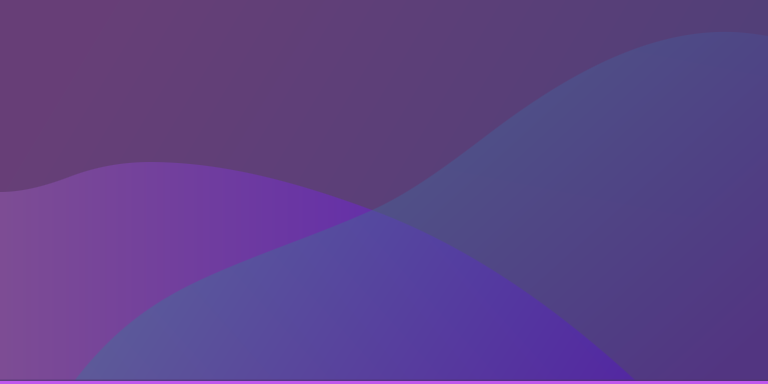
Reproduce this background procedurally as a Shadertoy shader.

```glsl
// Two translucent waves crossing over a dusky plum gradient, with a bright bottom strip.

// Canvas units: x runs 0..2, y runs 0..1 from the lower left.
const vec2 CANVAS = vec2(2.0, 1.0);

const vec3 SKY_LEFT     = vec3(0.405, 0.245, 0.468);
const vec3 SKY_RIGHT    = vec3(0.315, 0.248, 0.470);
const vec3 VIOLET_LEFT  = vec3(0.490, 0.300, 0.580);
const vec3 VIOLET_RIGHT = vec3(0.330, 0.110, 0.710);
const vec3 BLUE_NEAR    = vec3(0.260, 0.420, 0.600);
const vec3 BLUE_FAR     = vec3(0.330, 0.170, 0.545);
const vec3 STRIP_COLOR  = vec3(0.750, 0.340, 0.930);
const vec3 SEAM_COLOR   = vec3(0.300, 0.200, 0.420);

const float VIOLET_WIDTH = 1.654;
const float BLUE_OPACITY = 0.5;
const float SEAM_OPACITY = 0.6;
const float STRIP_TOP = 0.0078;
const float SEAM_TOP  = 0.0117;

// Wave knots: x, height, slope.
const vec3 VIOLET_WAVE[5] = vec3[5](
    vec3(0.000, 0.500,  0.00),
    vec3(0.182, 0.540,  0.38),
    vec3(0.390, 0.578,  0.00),
    vec3(0.969, 0.453, -0.37),
    vec3(1.654, 0.010, -0.92));
const vec3 BLUE_WAVE[6] = vec3[6](
    vec3(0.195, 0.010,  1.30),
    vec3(0.573, 0.294,  0.43),
    vec3(0.969, 0.453,  0.45),
    vec3(1.276, 0.654,  0.76),
    vec3(1.888, 0.917,  0.00),
    vec3(2.000, 0.906, -0.18));

// Cubic Hermite height between two knots.
float hermite(float x, vec3 a, vec3 b) {
    float span = b.x - a.x;
    float t = (x - a.x) / span;
    float u = 1.0 - t;
    return mix(a.y, b.y, t * t * (3.0 - 2.0 * t))
         + span * t * u * (u * a.z - t * b.z);
}

// Straight continuation past an end knot.
float extend(float x, vec3 knot) {
    return knot.y + knot.z * (x - knot.x);
}

float violetHeight(float x) {
    float height = extend(x, VIOLET_WAVE[4]);
    for (int i = 0; i < 4; i++) {
        vec3 a = VIOLET_WAVE[i], b = VIOLET_WAVE[i + 1];
        if (x >= a.x && x < b.x) height = hermite(x, a, b);
    }
    return height;
}

float blueHeight(float x) {
    float height = extend(x, BLUE_WAVE[x < BLUE_WAVE[0].x ? 0 : 5]);
    for (int i = 0; i < 5; i++) {
        vec3 a = BLUE_WAVE[i], b = BLUE_WAVE[i + 1];
        if (x >= a.x && x < b.x) height = hermite(x, a, b);
    }
    return height;
}

// Antialiased coverage, full where depth is positive.
float coverage(float depth) {
    return clamp(0.5 + depth / max(fwidth(depth), 1e-5), 0.0, 1.0);
}

void mainImage(out vec4 fragColor, in vec2 fragCoord) {
    vec2 p = fragCoord / iResolution.xy * CANVAS;
    float drop = 1.0 - p.y;

    // Diagonal backdrop
    float skyT = clamp((p.x + 0.6 * drop - 0.25) / 1.9, 0.0, 1.0);
    vec3 color = mix(SKY_LEFT, SKY_RIGHT, skyT);

    // Opaque violet wave, shaded from left to right
    vec3 violet = mix(VIOLET_LEFT, VIOLET_RIGHT, clamp(p.x / VIOLET_WIDTH, 0.0, 1.0));
    color = mix(color, violet, coverage(violetHeight(p.x) - p.y));

    // Translucent blue wave, shaded diagonally
    float blueT = clamp(dot(vec2(p.x, drop), vec2(0.622, 0.683)) - 0.82, -0.2, 1.0);
    vec3 blue = mix(BLUE_NEAR, BLUE_FAR, blueT);
    color = mix(color, blue, BLUE_OPACITY * coverage(blueHeight(p.x) - p.y));

    // Dark seam and bright strip along the bottom
    color = mix(color, SEAM_COLOR, SEAM_OPACITY * coverage(SEAM_TOP - p.y));
    color = mix(color, STRIP_COLOR, coverage(STRIP_TOP - p.y));

    fragColor = vec4(color, 1.0);
}
```
